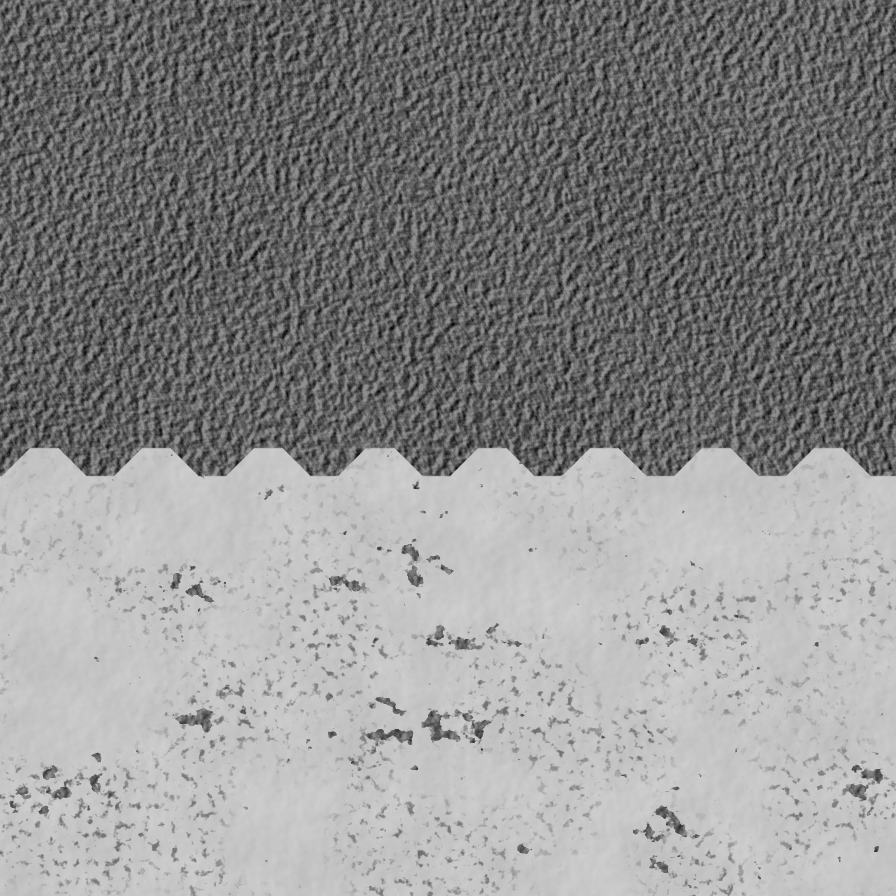
Reproduce this texture procedurally as a WebGL 2 fragment shader.

```glsl
#version 300 es
precision highp float;
// Pale weathered plaster with a toothed top edge, below rough dark embossed stucco.

uniform vec2 u_resolution;
out vec4 fragColor;

const float TOOTH_PERIOD = 0.125;
const float TOOTH_CENTER = 0.0495;
const float TOOTH_HALF_BASE = 0.047;
const float TOOTH_HEIGHT = 0.0312;
const float WALL_TOP = 0.4688;

// Broad worn regions: center xy, radii zw
const vec4 WORN[12] = vec4[12](
    vec4(0.970, 0.130, 0.036, 0.047), vec4(0.302, 0.450, 0.029, 0.011),
    vec4(0.465, 0.368, 0.036, 0.036), vec4(0.384, 0.353, 0.025, 0.014),
    vec4(0.215, 0.343, 0.055, 0.030), vec4(0.525, 0.288, 0.058, 0.014),
    vec4(0.755, 0.293, 0.060, 0.019), vec4(0.490, 0.188, 0.115, 0.032),
    vec4(0.410, 0.142, 0.034, 0.017), vec4(0.228, 0.205, 0.040, 0.027),
    vec4(0.070, 0.122, 0.080, 0.027), vec4(0.745, 0.065, 0.036, 0.060));

vec2 hashGradient(vec2 cell) {
    vec3 q = fract(cell.xyx * vec3(0.1031, 0.1030, 0.0973));
    q += dot(q, q.yzx + 33.33);
    float angle = 6.28318 * fract((q.x + q.y) * q.z);
    return vec2(cos(angle), sin(angle));
}

float gradientNoise(vec2 p) {
    vec2 i = floor(p), f = fract(p);
    vec2 u = f * f * f * (f * (f * 6.0 - 15.0) + 10.0);
    vec2 e = vec2(0.0, 1.0);
    float a = dot(hashGradient(i), f);
    float b = dot(hashGradient(i + e.yx), f - e.yx);
    float c = dot(hashGradient(i + e.xy), f - e.xy);
    float d = dot(hashGradient(i + e.yy), f - e.yy);
    return mix(mix(a, b, u.x), mix(c, d, u.x), u.y);
}

float fbm(vec2 p, int octaves) {
    float sum = 0.0, amplitude = 1.0;
    for (int i = 0; i < octaves; i++) {
        sum += amplitude * gradientNoise(p);
        p = mat2(1.6, 1.2, -1.2, 1.6) * p + 17.3;
        amplitude *= 0.5;
    }
    return sum;
}

// Height difference along the light, which falls from the upper left
float emboss(vec2 p, float frequency, float reach) {
    vec2 q = p * vec2(frequency, frequency * 0.85);
    return fbm(q + reach * vec2(0.92, -0.4), 3) - fbm(q, 3);
}

// Height of the trapezoid teeth above a horizontal position
float toothedEdge(float x) {
    float fromCenter = abs(mod(x - TOOTH_CENTER + 0.5 * TOOTH_PERIOD, TOOTH_PERIOD)
                           - 0.5 * TOOTH_PERIOD);
    return WALL_TOP + clamp(TOOTH_HALF_BASE - fromCenter, 0.0, TOOTH_HEIGHT);
}

float wear(vec2 p) {
    float amount = 0.0;
    for (int i = 0; i < 12; i++) {
        vec2 q = (p - WORN[i].xy) / WORN[i].zw;
        amount = max(amount, exp(-dot(q, q)));
    }
    return amount;
}

float stuccoTone(float relief, float drift) {
    return clamp(0.375 + 0.36 * relief + 0.03 * drift, 0.04, 0.56);
}

float plasterTone(vec2 p, float relief, float worn) {
    float mottle = fbm(p * 14.0 + 5.0, 4);
    float tone = 0.775 + 0.035 * mottle + 0.025 * relief;

    // Fine grime, gathered in patches and fading toward the teeth
    float patches = smoothstep(-0.25, 0.35, fbm(p * 7.0 + 31.0, 2) + 0.4 * worn);
    float lower = 1.0 - smoothstep(0.3, 0.44, p.y);
    float grime = smoothstep(0.12, 0.6, fbm(p * 95.0 + 3.0, 3));
    return tone - 0.32 * grime * patches * mix(0.3, 1.0, lower);
}

// Flakes where the plaster is gone
float flakes(vec2 p, float worn) {
    float field = fbm(p * vec2(42.0, 48.0) + 11.0, 4);
    return smoothstep(0.0, 0.13, field - mix(0.61, 0.02, worn));
}

void main() {
    vec2 p = gl_FragCoord.xy / u_resolution;
    float pixel = 1.0 / u_resolution.y;

    // Dark stucco
    float stucco = stuccoTone(emboss(p, 112.0, 0.42), fbm(p * 5.0, 2));

    // Plaster with worn flakes showing the stucco
    vec2 warp = 0.012 * vec2(gradientNoise(p * 20.0), gradientNoise(p * 20.0 + 40.0));
    float worn = wear(p + warp);
    float plaster = plasterTone(p, emboss(p, 70.0, 0.4), worn);
    plaster = mix(plaster, stucco * 0.85 + 0.04, 0.9 * flakes(p, worn));

    // Toothed border
    float wall = smoothstep(-pixel, pixel, toothedEdge(p.x) - p.y);
    fragColor = vec4(vec3(mix(stucco, plaster, wall)), 1.0);
}
```
